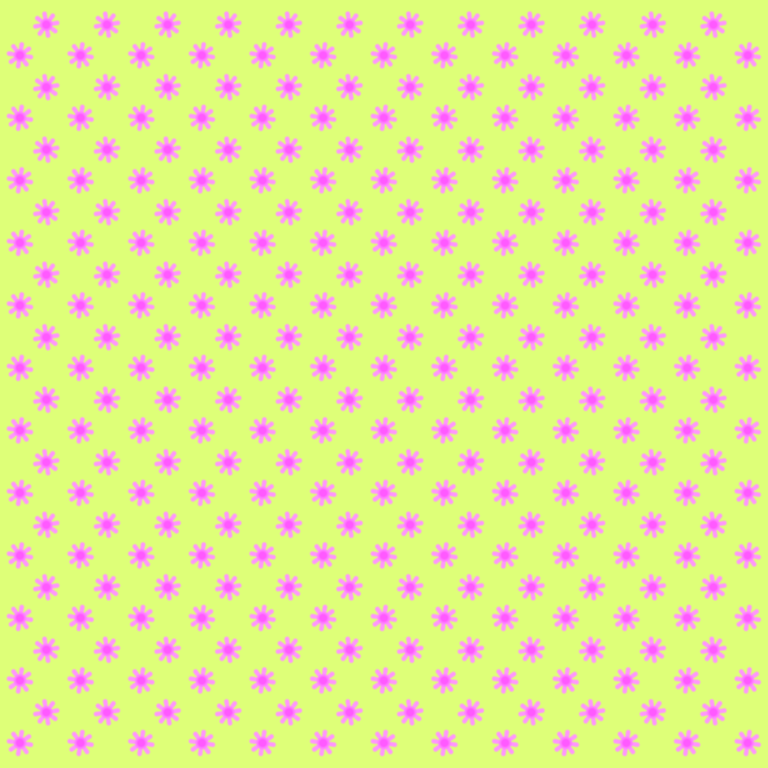
A three.js fragment shader for this pattern:

```glsl
varying vec2 vUv;

const float TAU = 6.2831853;
const vec2 SPACING = vec2(0.07897, 0.0814);
const float SOFTNESS = 0.0019;

const vec3 LIME = vec3(0.87, 1.0, 0.47);
const vec3 PETAL_PINK = vec3(1.0, 0.59, 0.99);
const vec3 RING_PINK = vec3(1.0, 0.5, 1.0);
const vec3 HEART_PINK = vec3(1.0, 0.35, 1.0);

// Offset from the nearest point of a bounded lattice
vec2 latticeOffset(vec2 p, vec2 origin, vec2 spacing, vec2 lastCell) {
  vec2 cell = floor((p - origin) / spacing + 0.5);
  return p - origin - clamp(cell, vec2(0.0), lastCell) * spacing;
}

// Fold the plane so that one petal lies along +x
vec2 foldPetals(vec2 p, float count, float tilt) {
  float sector = TAU / count;
  float angle = mod(atan(p.y, p.x) - tilt + 0.5 * sector, sector) - 0.5 * sector;
  return length(p) * vec2(cos(angle), sin(angle));
}

float capsuleDistance(vec2 p, float reach, float radius) {
  return length(p - vec2(clamp(p.x, 0.0, reach), 0.0)) - radius;
}

float flowerDistance(vec2 p, float tilt) {
  float petal = capsuleDistance(foldPetals(p, 8.0, tilt), 0.0143, 0.0029);
  return min(petal, length(p) - 0.0088);
}

float coverage(float distance, float softness) {
  return 1.0 - smoothstep(-softness, softness, distance);
}

vec3 drawFlower(vec3 ground, vec2 p, float tilt) {
  float r = length(p);
  vec3 pink = mix(PETAL_PINK, RING_PINK, coverage(r - 0.0082, SOFTNESS));
  pink = mix(pink, HEART_PINK, coverage(r - 0.0054, SOFTNESS));
  return mix(ground, pink, coverage(flowerDistance(p, tilt), SOFTNESS));
}

void main() {
  // Two interleaved lattices with opposite tilts
  vec2 upper = latticeOffset(vUv, vec2(0.0603, 0.0725), SPACING, vec2(11.0));
  vec2 lower = latticeOffset(vUv, vec2(0.026, 0.0326), SPACING, vec2(12.0, 11.0));

  vec3 color = drawFlower(LIME, upper, 0.16);
  color = drawFlower(color, lower, -0.16);
  gl_FragColor = vec4(color, 1.0);
}
```
